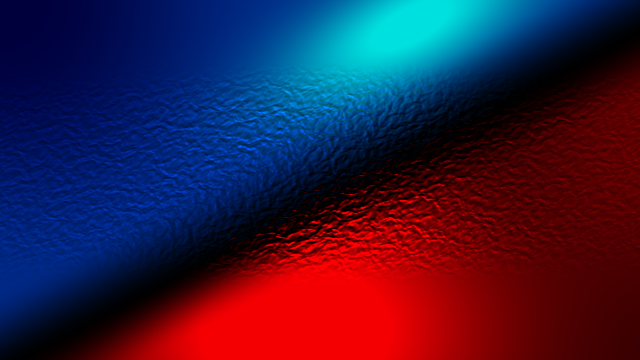
Reproduce this background procedurally as a Shadertoy shader.

```glsl
// Blue, cyan and red glows split by a dark diagonal, seen through embossed glass.

vec2 randomGradient(vec2 cell) {
    float h = fract(sin(dot(cell, vec2(127.1, 311.7))) * 43758.5);
    return vec2(cos(6.2832 * h), sin(6.2832 * h));
}

float gradientNoise(vec2 p) {
    vec2 i = floor(p), f = fract(p);
    vec2 u = f * f * f * (f * (f * 6.0 - 15.0) + 10.0);
    vec2 e = vec2(0.0, 1.0);
    float a = dot(randomGradient(i), f);
    float b = dot(randomGradient(i + e.yx), f - e.yx);
    float c = dot(randomGradient(i + e.xy), f - e.xy);
    float d = dot(randomGradient(i + e.yy), f - e.yy);
    return mix(mix(a, b, u.x), mix(c, d, u.x), u.y);
}

// Height of the glass: warped grain in two sizes
float glassHeight(vec2 p) {
    vec2 q = mat2(0.96, -0.28, 0.28, 0.96) * p * vec2(48.0, 66.0);
    q += 0.6 * gradientNoise(q * 0.4 + 7.0);
    return gradientNoise(q) + 0.4 * gradientNoise(q * 1.9 + 31.0);
}

// Soft colour field behind the glass
vec3 glowField(vec2 p) {
    float d = (p.y - 0.53 * p.x + 0.03) / 1.13;  // distance from the dark diagonal

    // Blue upper side, darkest in the top left corner
    vec3 blue = mix(vec3(0.0, 0.0, 0.24), vec3(0.0, 0.155, 0.52),
                    smoothstep(0.1, 0.8, length(p - vec2(0.0, 1.0))));

    // Cyan glow stretched along the diagonal
    vec2 c = p - vec2(1.14, 0.93);
    vec2 along = vec2(dot(c, vec2(0.89, 0.46)), dot(c, vec2(-0.46, 0.89))) / vec2(0.38, 0.15);
    float cyan = min(1.1 * exp(-dot(along, along)), 1.0);
    vec3 upper = mix(blue, vec3(0.0, 0.88, 0.87), cyan) * smoothstep(-0.01, 0.2, d);

    // Red lower side with a bright pool at the bottom
    vec2 r = (p - vec2(0.82, 0.08)) / vec2(0.5, 0.36);
    float red = 0.2 + 0.16 * smoothstep(1.3, 1.78, p.x) * smoothstep(0.0, 0.6, p.y);
    red = min(red + exp(-dot(r, r)), 0.96) * (1.0 - smoothstep(-0.17, 0.01, d));

    return upper + red * vec3(1.0, 0.0, 0.01);
}

void mainImage(out vec4 fragColor, in vec2 fragCoord) {
    vec2 p = fragCoord / iResolution.y;

    // Slope of the glass from finite differences
    vec2 e = vec2(0.003, 0.0);
    float h = glassHeight(p);
    vec2 slope = vec2(glassHeight(p + e.xy) - h, glassHeight(p + e.yx) - h) / (e.x * 60.0);

    // Grain is sharp in a middle band and melts away above and below
    float focus = smoothstep(0.2, 0.36, p.y) * (1.0 - smoothstep(0.66, 0.84, p.y));
    focus *= 0.35 + 0.65 * exp(-pow((p.x - 0.95) / 0.5, 2.0));

    // Refraction, then light from above
    vec3 color = glowField(p + 0.035 * focus * slope);
    color *= exp(0.38 * focus * dot(slope, vec2(-0.35, -0.9)));

    fragColor = vec4(clamp(color, 0.0, 1.0), 1.0);
}
```
